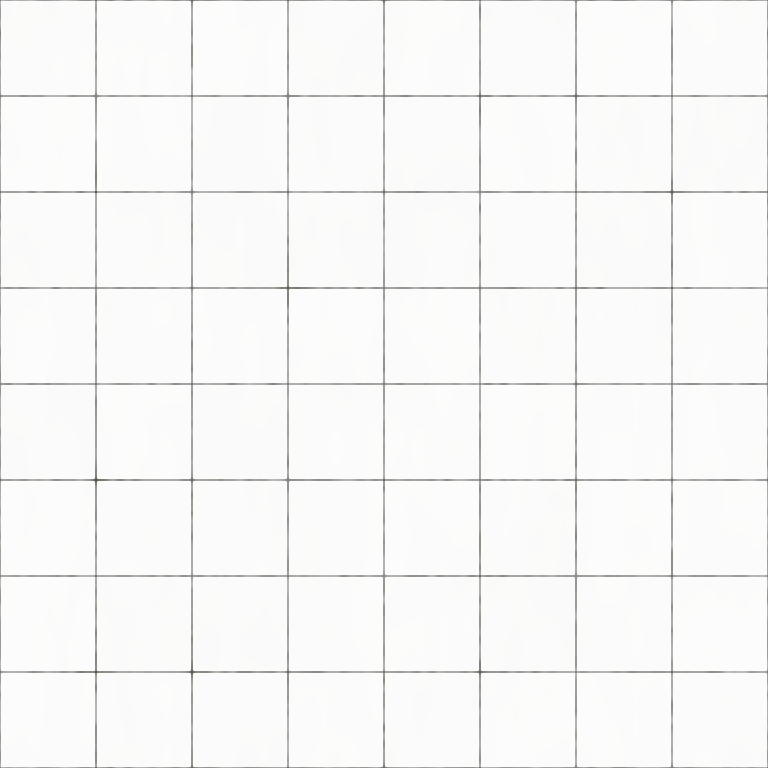
Write a WebGL 2 fragment shader that draws this texture.

```glsl
#version 300 es
precision highp float;
// White glazed square tiles in an 8 by 8 grid with thin grey joints.
// Each tile is a rounded-box distance; wrapped noise adds faint glaze clouds,
// uneven joint edges and olive-dark grime that gathers at some crossings.

uniform vec2 u_resolution;
out vec4 fragColor;

const float TILES = 8.0;             // repeats across and down
const float HALF_JOINT = 0.0078;     // half joint width, in tile widths
const float CORNER_RADIUS = 0.016;   // in tile widths
const float EDGE_WEAR = 0.0035;      // joint width variation
const float TONE_VARIATION = 0.005;  // brightness spread between tiles
const float CLOUD_STRENGTH = 0.008;  // glaze clouding within tiles
const vec3 GLAZE = vec3(0.985, 0.985, 0.984);
const vec3 GROUT = vec3(0.56, 0.56, 0.55);
const vec3 GRIME = vec3(0.33, 0.33, 0.28);

float hash(vec2 p) {
    vec3 q = fract(p.xyx * vec3(0.1031, 0.1030, 0.0973));
    q += dot(q, q.yzx + 33.33);
    return fract((q.x + q.y) * q.z);
}

// Value noise that repeats after a whole number of cells
float wrappedNoise(vec2 p, vec2 period) {
    vec2 cell = floor(p);
    vec2 f = fract(p);
    f = f * f * (3.0 - 2.0 * f);
    vec2 a = mod(cell, period);
    vec2 b = mod(cell + 1.0, period);
    return mix(mix(hash(a), hash(vec2(b.x, a.y)), f.x),
               mix(hash(vec2(a.x, b.y)), hash(b), f.x), f.y);
}

float canvasNoise(vec2 uv, vec2 cells) {
    return wrappedNoise(uv * cells, cells);
}

float roundedBox(vec2 p, float halfSize, float radius) {
    vec2 q = abs(p) - (halfSize - radius);
    return length(max(q, 0.0)) + min(max(q.x, q.y), 0.0) - radius;
}

void main() {
    vec2 uv = gl_FragCoord.xy / u_resolution;
    vec2 grid = uv * TILES;
    float pixel = TILES / min(u_resolution.x, u_resolution.y);

    // Tile outline with slightly uneven edges
    float wear = (canvasNoise(uv, vec2(96.0)) - 0.5) * EDGE_WEAR;
    float edge = roundedBox(fract(grid) - 0.5, 0.5 - HALF_JOINT - wear, CORNER_RADIUS);
    float joint = clamp(0.5 + edge / pixel, 0.0, 1.0);

    // Glaze: one tone per tile plus soft, upright clouds
    float tone = hash(floor(grid) + 17.0) - 0.5;
    float clouds = 0.6 * canvasNoise(uv, vec2(24.0, 12.0))
                 + 0.4 * canvasNoise(uv, vec2(64.0, 20.0)) - 0.5;
    vec3 glaze = GLAZE + tone * TONE_VARIATION + clouds * CLOUD_STRENGTH;

    // Grime: patches along the joints, heavier around a few crossings
    vec2 crossing = floor(grid + 0.5);
    float heavy = pow(hash(mod(crossing, TILES) + 41.0), 4.0);
    float stain = heavy * exp(-5.0 * length(grid - crossing));
    float patches = canvasNoise(uv, vec2(40.0)) * canvasNoise(uv, vec2(112.0));
    float grime = clamp(0.45 * patches + 0.7 * stain, 0.0, 1.0);
    vec3 grout = mix(GROUT, GRIME, grime);
    grout += 0.06 * (canvasNoise(uv, vec2(160.0)) - 0.5);

    fragColor = vec4(mix(glaze, grout, joint), 1.0);
}
```
